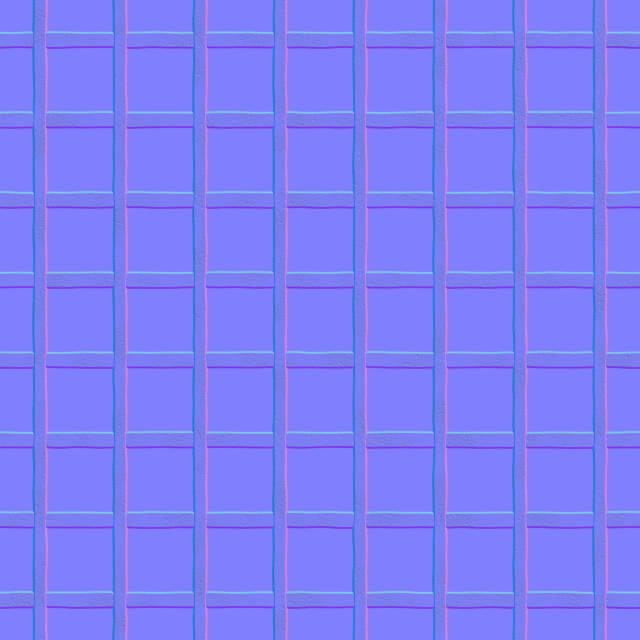
This texture map is drawn by a WebGL 2 fragment shader. Its source:

```glsl
#version 300 es
precision highp float;
// Tangent-space normal map of a lattice: worn upright bars laid over cross bars.
// A height field is built from wavering bar profiles and fine wrapped gradient
// noise, then its slopes are turned into a normal and encoded as colour.

uniform vec2 u_resolution;
out vec4 fragColor;

const float REPEATS = 8.0;
const float UPRIGHT_HALF = 0.078;    // half widths, in cells
const float CROSS_HALF = 0.094;
const float UPRIGHT_HEIGHT = 0.0245;
const float CROSS_HEIGHT = 0.0145;
const float BEVEL = 0.0155;          // half width of the sloped rim
const float CORNER = 0.030;
const float TUCK = 0.016;            // length of cross bar hidden under uprights
const vec3 WORN_TINT = vec3(0.94, 0.97, 0.89);

// Unit gradient for a lattice point
vec2 gradientAt(vec2 cell, float seed) {
    uvec2 k = uvec2(cell) + uvec2(uint(seed) * 131u, uint(seed) * 71u);
    uint n = k.x * 1597u + k.y * 51749u;
    n = (n ^ (n >> 15)) * 73939u;
    n = (n ^ (n >> 13)) * 91193u;
    n ^= n >> 16;
    float angle = float(n & 65535u) * 6.28318 / 65536.0;
    return vec2(cos(angle), sin(angle));
}

// Gradient noise that wraps after a whole number of lattice steps
float gradientNoise(vec2 p, vec2 period, float seed) {
    vec2 i = floor(p), f = p - i;
    vec2 u = f * f * f * (f * (f * 6.0 - 15.0) + 10.0);
    vec2 lo = mod(i, period), hi = mod(i + 1.0, period);
    float a = dot(gradientAt(lo, seed), f);
    float b = dot(gradientAt(vec2(hi.x, lo.y), seed), f - vec2(1.0, 0.0));
    float c = dot(gradientAt(vec2(lo.x, hi.y), seed), f - vec2(0.0, 1.0));
    float d = dot(gradientAt(hi, seed), f - 1.0);
    return mix(mix(a, b, u.x), mix(c, d, u.x), u.y);
}

float cellNoise(vec2 p, float frequency, float seed) {
    return gradientNoise(p * frequency, vec2(REPEATS * frequency), seed);
}

// Signed distance across a bar; each of its two edges wavers on its own
float barDistance(float across, float along, float halfWidth, float seed) {
    float offset = fract(across) - 0.5;
    float edgeId = floor(across) * 4.0 + (offset > 0.0 ? 2.5 : 0.5);
    vec2 period = vec2(REPEATS * 3.0, REPEATS * 4.0);
    float waver = gradientNoise(vec2(along * 3.0, edgeId), period, seed);
    return abs(offset) - halfWidth - 0.012 * waver;
}

float roundedCorner(vec2 d, float radius) {
    vec2 q = d + radius;
    return length(max(q, 0.0)) + min(max(q.x, q.y), 0.0) - radius;
}

float rim(float dist) {
    return smoothstep(BEVEL, -BEVEL, dist);
}

// Coverage of the uprights (x) and the cross bars (y)
vec2 barCoverage(vec2 p) {
    float upright = barDistance(p.x, p.y, UPRIGHT_HALF, 1.0);
    float side = barDistance(p.y, p.x, CROSS_HALF, 2.0);
    float end = UPRIGHT_HALF - TUCK - abs(fract(p.x) - 0.5);
    return vec2(rim(upright), rim(roundedCorner(vec2(end, side), CORNER)));
}

float wearPatch(vec2 p) {
    float broad = cellNoise(p, 2.0, 3.0) + 0.5 * cellNoise(p, 5.0, 4.0);
    return smoothstep(-0.4, 0.6, broad);
}

// Sparse pits over a fine grain, stronger inside worn patches
float grain(vec2 p) {
    float pits = min(cellNoise(p, 21.0, 5.0) + 0.2, 0.0);
    float fine = cellNoise(p, 38.0, 6.0);
    return (0.006 * pits + 0.0015 * fine) * (0.4 + 0.8 * wearPatch(p));
}

float height(vec2 p) {
    vec2 cover = barCoverage(p);
    float bars = max(cover.x * UPRIGHT_HEIGHT, cover.y * CROSS_HEIGHT);
    return bars + grain(p) * max(cover.x, cover.y);
}

void main() {
    vec2 p = gl_FragCoord.xy / u_resolution * REPEATS;

    // Slopes by central differences, at least half a pixel wide
    float e = max(0.006, 0.5 * REPEATS / u_resolution.x);
    vec2 slope = vec2(height(p + vec2(e, 0.0)) - height(p - vec2(e, 0.0)),
                      height(p + vec2(0.0, e)) - height(p - vec2(0.0, e))) / (2.0 * e);
    vec3 normal = normalize(vec3(-slope, 1.0));
    vec3 color = normal * 0.5 + 0.5;

    // Worn bars are slightly duller than the flat ground
    vec2 cover = barCoverage(p);
    float dull = max(cover.x, 0.75 * cover.y) * (0.45 + 0.55 * wearPatch(p));
    color *= mix(vec3(1.0), WORN_TINT, dull);
    fragColor = vec4(color, 1.0);
}
```
